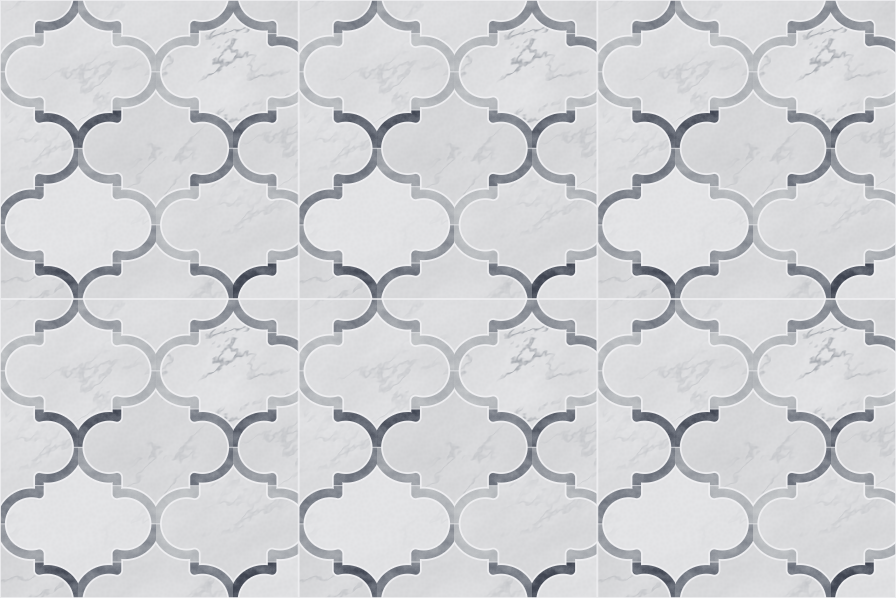
This pattern is drawn by a WebGL 2 fragment shader. Its source:

```glsl
#version 300 es
precision highp float;
uniform vec2 u_resolution;
out vec4 fragColor;

// Layout: lengths are in panel units
const vec2 PANELS = vec2(3.0, 2.0);
const float PANEL = 256.0;
const vec2 HALF_TILE = vec2(66.5, 65.5);
const vec2 FIRST_TILE = vec2(67.0, 194.5);
const vec2 LOBE_CENTRE = vec2(40.0, 0.0);
const float LOBE_RADIUS = 26.5;
const float STRIP_HALF = 3.7;
const float GROUT_WIDTH = 1.5;
const float JOINT_HALF = 0.5;
const float SEAM_HALF = 0.8;

// Tiles with their own character, in half-tile steps
const vec2 VEINED_TILE = vec2(2.0, 0.0);
const vec2 PALE_TILE = vec2(0.0, -2.0);
const vec2 GREY_TILE = vec2(1.0, -1.0);

const vec3 STONE_LIGHT = vec3(0.895, 0.897, 0.905);
const vec3 STONE_GREY = vec3(0.800, 0.803, 0.812);
const vec3 VEIN = vec3(0.56, 0.58, 0.61);
const vec3 STRIP_PALE = vec3(0.77, 0.78, 0.79);
const vec3 STRIP_STEEL = vec3(0.45, 0.47, 0.51);
const vec3 STRIP_INK = vec3(0.24, 0.26, 0.31);
const vec3 GROUT = vec3(0.94, 0.94, 0.95);

float hash(vec2 p) {
  return fract(sin(dot(p, vec2(127.1, 311.7))) * 4375.85);
}

// Layered sines, roughly -1 to 1
float waves(vec2 p) {
  float sum = 0.0, amp = 0.45;
  for (int i = 0; i < 6; i++) {
    sum += amp * sin(p.x + 1.4 * sin(p.y * 1.2 + float(i)));
    p = mat2(0.8, 0.6, -0.6, 0.8) * p * 1.75 + 2.3;
    amp *= 0.64;
  }
  return sum;
}

// Distance to the nearest scattered point
float cellular(vec2 p) {
  vec2 base = floor(p);
  float nearest = 2.0;
  for (int y = -1; y <= 1; y++)
    for (int x = -1; x <= 1; x++) {
      vec2 c = base + vec2(x, y);
      vec2 point = c + vec2(hash(c), hash(c + 41.3));
      nearest = min(nearest, distance(p, point));
    }
  return nearest;
}

float fill(float d, float aa) { return clamp(0.5 - d / aa, 0.0, 1.0); }

// Distance to one rounded lobe, ending at the step
float lobe(vec2 q, vec2 end) {
  vec2 v = q - LOBE_CENTRE, e = end - LOBE_CENTRE;
  return e.x * v.y < e.y * v.x ? abs(length(v) - LOBE_RADIUS) : 1000.0;
}

vec3 marble(vec2 p, vec2 id) {
  float veined = step(distance(id, VEINED_TILE), 0.5);
  float pale = step(distance(id, PALE_TILE), 0.5);
  float grey = step(distance(id, GREY_TILE), 0.5);
  vec2 s = vec2(0.8 * p.x + 0.6 * p.y, 0.8 * p.y - 0.6 * p.x);
  s = s.yx * vec2(0.075, 0.035) + id * 3.7;
  float cloud = waves(s * 0.8 + 5.0);
  float grain = cellular(p * 0.28 + id) - 0.45;
  float tone = 0.42 + 0.38 * hash(id + 7.0) + 0.3 * pale - 0.25 * grey;
  tone += 0.2 * cloud * (1.0 - 0.6 * pale) + 0.18 * grain;
  vec3 col = mix(STONE_GREY, STONE_LIGHT, clamp(tone, 0.0, 1.0));
  // Broken diagonal veins
  float vein = 1.0 - smoothstep(0.0, 0.2, abs(waves(s)));
  vein *= smoothstep(-0.1, 0.7, waves(s * 0.6 + 11.0) + 0.4 * veined);
  vein *= 0.7 + 0.6 * grain;
  return mix(col, VEIN, vein * (0.3 + 0.5 * veined - 0.18 * pale));
}

vec3 strip(vec2 p, vec2 cell, float upright, float below) {
  float h = hash(cell + upright * 17.0);
  float flatTone = 0.05 + 0.45 * pow(h, 4.0);
  float tipTone = 0.2 + 0.4 * h + 0.2 * below;
  float tone = mix(flatTone, tipTone, upright);
  tone += (0.06 + 0.16 * tone) * waves(p * vec2(0.16, 0.22));
  vec3 col = mix(STRIP_PALE, STRIP_STEEL, clamp(tone * 1.8, 0.0, 1.0));
  return mix(col, STRIP_INK, smoothstep(0.5, 1.0, tone));
}

void main() {
  vec2 uv = fract(gl_FragCoord.xy / u_resolution * PANELS);
  vec2 p = uv * PANEL;
  float aa = PANEL * PANELS.y / u_resolution.y;

  // Fold into one quarter of a lantern tile
  vec2 g = (p - FIRST_TILE) / HALF_TILE;
  vec2 cell = floor(g), odd = mod(cell, 2.0);
  vec2 q = mix(fract(g), 1.0 - fract(g), odd) * HALF_TILE;

  // Outline: lobe, straight step, opposite lobe
  float stepX = HALF_TILE.x * 0.5, dx = stepX - LOBE_CENTRE.x;
  vec2 end = vec2(stepX, sqrt(LOBE_RADIUS * LOBE_RADIUS - dx * dx));
  float stepY = clamp(q.y, end.y, HALF_TILE.y - end.y);
  float d = distance(q, vec2(stepX, stepY));
  d = min(d, min(lobe(q, end), lobe(HALF_TILE - q, end)));

  // Which of the two neighbouring tiles this is
  bool inner = q.x > stepX ? distance(q, LOBE_CENTRE) < LOBE_RADIUS
                           : distance(HALF_TILE - q, LOBE_CENTRE) > LOBE_RADIUS;
  vec2 id = cell + (inner ? odd : 1.0 - odd);
  vec3 col = marble(p, id);

  // Grout, strips, joints and panel seams
  col = mix(col, GROUT, 0.9 * fill(d - STRIP_HALF - GROUT_WIDTH, aa));
  float upright = step(HALF_TILE.y * 0.5, q.y);
  vec3 band = strip(p, cell, upright, odd.y);
  float joint = min(min(q.y, HALF_TILE.y - q.y), abs(q.y - HALF_TILE.y * 0.5));
  band = mix(band, GROUT, 0.6 * fill(joint - JOINT_HALF, aa));
  col = mix(col, band, fill(d - STRIP_HALF, aa));
  vec2 edge = min(p, PANEL - p);
  col = mix(col, GROUT, 0.8 * fill(min(edge.x, edge.y) - SEAM_HALF, aa));
  fragColor = vec4(col, 1.0);
}
```
